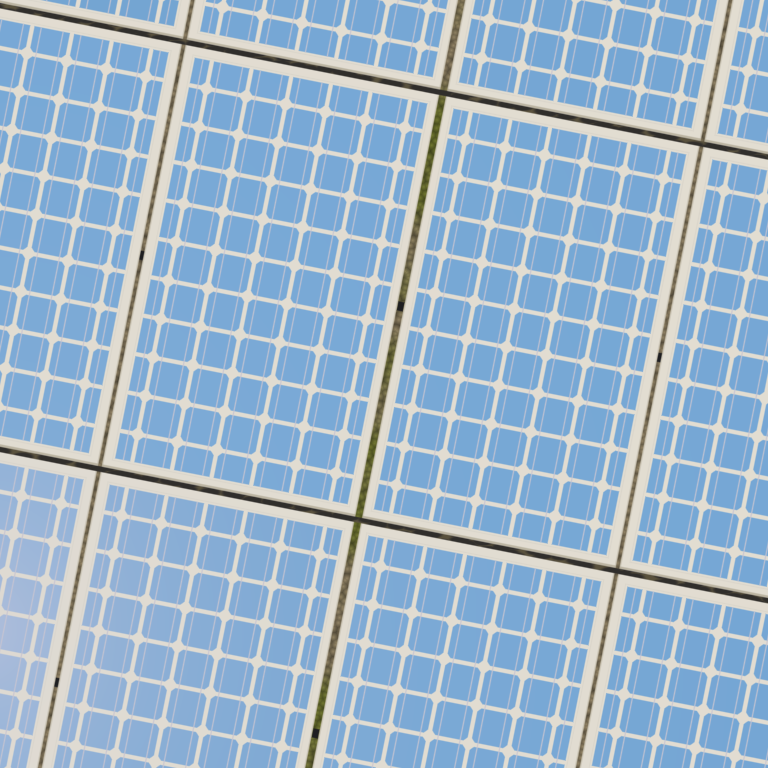
Reproduce this pattern procedurally as a Shadertoy shader.

```glsl
// Tilted array of framed solar panels with rounded cells, mossy seams and a soft sky glare.

vec2 hash2(vec2 p) {
    return fract(sin(vec2(dot(p, vec2(127.1, 311.7)), dot(p, vec2(269.5, 183.3)))) * 4375.85);
}

// Distance to the nearest scattered point
float cellular(vec2 p) {
    vec2 base = floor(p);
    float nearest = 2.0;
    for (int y = -1; y <= 1; y++)
        for (int x = -1; x <= 1; x++) {
            vec2 site = base + vec2(x, y);
            nearest = min(nearest, length(site + hash2(site) - p));
        }
    return nearest;
}

float boxDistance(vec2 p, vec2 halfSize) {
    vec2 d = abs(p) - halfSize;
    return max(d.x, d.y);
}

float fill(float d, float soft) {
    return 1.0 - smoothstep(-soft, soft, d);
}

void mainImage(out vec4 fragColor, in vec2 fragCoord) {
    vec2 p = fragCoord / iResolution.y;
    p.y = 1.0 - p.y;
    float soft = 0.9 / iResolution.y;

    // Panel lattice: q counts panels across and down
    mat2 panelAxes = mat2(0.337, 0.0664, -0.1107, 0.556);
    vec2 q = inverse(panelAxes) * (p - vec2(0.577, 0.121));
    vec2 panelSize = vec2(0.344, 0.567);
    vec2 panel = floor(q);
    vec2 local = (fract(q) - 0.5) * panelSize;
    vec2 seamId = floor(q + 0.5);
    vec2 seam = (q - seamId) * panelSize;

    // Frame and backing sheet
    vec3 cream = vec3(0.885, 0.865, 0.82);
    float glass = boxDistance(local, panelSize * 0.5 - 0.0175);
    vec3 color = cream * (1.0 - 0.035 * fill(abs(glass - 0.003) - 0.0006, soft));

    // Cells: squares trimmed by a circle, cut off at the edge of the glass
    vec2 pitch = vec2(0.0527, 0.051);
    vec2 k = local - pitch * round(local / pitch);
    float cell = max(boxDistance(k, vec2(0.0235, 0.0227)), length(k) - 0.0293);
    cell = max(cell, glass);
    float tint = hash2(panel + 7.0).x - 0.5;
    vec3 blue = vec3(0.455, 0.65, 0.83) + 0.02 * tint;

    // Sky glare, stronger on the lower row of panels
    float lowerRow = step(0.5, panel.y);
    float glare = exp(-3.2 * length((p - vec2(-0.02, 0.82)) * vec2(1.2, 1.0)));
    glare *= mix(0.35, 0.85, lowerRow);
    blue = mix(blue, vec3(0.73, 0.76, 0.86), glare);
    color = mix(color, vec3(0.84, 0.83, 0.83), glare * 0.5);
    color = mix(color, blue, fill(cell, soft));

    // Two thin conductors on each cell
    float conductor = max(abs(abs(k.x) - 0.0145) - 0.0008, glass);
    color = mix(color, vec3(0.78, 0.77, 0.82), 0.85 * fill(conductor, soft));

    // Shaded frame side above each horizontal seam
    float side = abs(seam.y + 0.005) - 0.0016;
    color = mix(color, vec3(0.70, 0.67, 0.59), 0.8 * fill(side, soft));
    float rim = abs(seam.x) - 0.0062 + 0.0021 * abs(seamId.x);
    color = mix(color, vec3(0.70, 0.67, 0.59), 0.5 * fill(rim, soft));

    // Vertical seams: earth, patchy moss and a dark clamp halfway down
    float grain = cellular(p * 130.0);
    float patches = 0.5 + 0.5 * sin(q.y * 9.0 + seamId.x * 2.0 + sin(q.y * 23.0));
    vec3 earth = mix(vec3(0.49, 0.44, 0.34), vec3(0.38, 0.40, 0.16),
                     patches * step(abs(seamId.x), 0.5));
    earth *= 1.15 - 0.55 * grain;
    float clampSpot = boxDistance(vec2(seam.x, local.y), vec2(0.004, 0.006));
    earth = mix(earth, vec3(0.12, 0.12, 0.13), fill(clampSpot, soft));
    float seamWidth = max(0.0045 - 0.0021 * abs(seamId.x), 0.0014);
    color = mix(color, earth, fill(abs(seam.x) - seamWidth, soft));

    // Horizontal seams: deep shadow with flecks of earth
    vec3 shadow = mix(vec3(0.19, 0.18, 0.17), vec3(0.42, 0.38, 0.27),
                      0.7 * smoothstep(0.45, 0.8, cellular(p * vec2(45.0, 110.0))));
    color = mix(color, shadow, fill(abs(seam.y) - 0.0035, soft));

    fragColor = vec4(color, 1.0);
}
```
